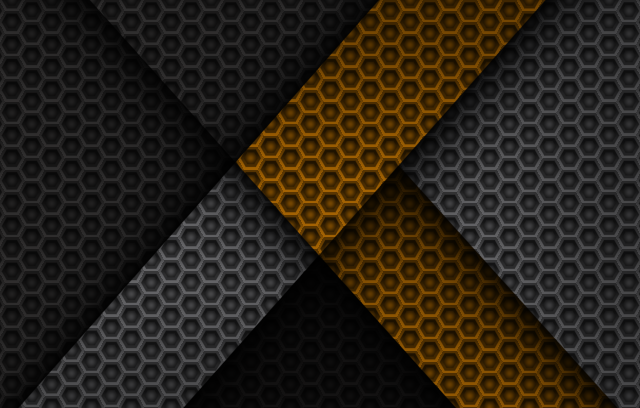
Write a WebGL 2 fragment shader that draws this background.

```glsl
#version 300 es
precision highp float;
// Crossing dark, silver and amber panels embossed with a hexagonal grid.

uniform vec2 u_resolution;
out vec4 fragColor;

const vec2 CELL = vec2(0.0976, 0.0555);
const vec2 GRID_ORIGIN = vec2(0.761, 0.529);
const vec3 CHARCOAL = vec3(0.185, 0.18, 0.18);
const vec3 SILVER = vec3(0.40, 0.40, 0.41);
const vec3 AMBER = vec3(0.64, 0.385, 0.01);
const vec3 COAL = vec3(0.085, 0.08, 0.08);

// Signed distance to a line given by its x at the top and bottom, positive to the right
float lineSide(vec2 p, float topX, float bottomX) {
    float run = topX - bottomX;
    return (p.x - bottomX - run * p.y) / sqrt(1.0 + run * run);
}

// Flat-topped hexagon distance with the given apothem
float hexDistance(vec2 p, float apothem) {
    p = abs(p);
    return max(p.y, dot(p, vec2(0.8660254, 0.5))) - apothem;
}

// Offset from the nearest centre of two interleaved grids
vec2 hexCell(vec2 p) {
    vec2 a = (fract(p / CELL + 0.5) - 0.5) * CELL;
    vec2 b = (fract(p / CELL) - 0.5) * CELL;
    return dot(a, a) < dot(b, b) ? a : b;
}

float inside(float dist, float blur) {
    return 1.0 - smoothstep(-blur, blur, dist);
}

float shade(float dist, float width, float strength) {
    return 1.0 - strength * exp(-max(dist, 0.0) / width);
}

// Brightness of the raised frame, sloped walls and glowing floor
float hexRelief(vec2 p, float blur) {
    vec2 q = hexCell(p);
    float height = q.y / CELL.y;
    float frame = mix(1.0, 0.55, smoothstep(-0.4, 0.45, height));
    float wall = mix(0.46, 0.20, smoothstep(-0.2, 0.25, height));
    float ground = mix(0.72, 0.30, smoothstep(0.0, 0.017, length(q)));
    float relief = mix(frame, wall, inside(hexDistance(q, 0.0215), blur));
    return mix(relief, ground, inside(hexDistance(q, 0.0145), blur));
}

void main() {
    vec2 p = gl_FragCoord.xy / u_resolution.y;
    float blur = 0.8 / u_resolution.y;

    // Diagonal seams between panels
    float falling = lineSide(p, 0.220, 1.118);
    float risingLeft = lineSide(p, 0.929, 0.045);
    float risingRight = lineSide(p, 1.337, 0.449);
    float fallingRight = lineSide(p, 0.611, 1.514);

    // Panel colours with the shadows cast on them
    vec3 left = CHARCOAL * shade(-falling, 0.07, 0.85) * shade(-risingLeft, 0.05, 0.9);
    vec3 top = CHARCOAL * shade(-risingLeft, 0.06, 0.85);
    vec3 band = AMBER * (1.0 - 0.3 * smoothstep(0.5, 1.0, p.y));
    vec3 strip = SILVER * shade(-falling, 0.06, 0.85)
               * mix(0.75, 1.0, smoothstep(0.0, 0.35, p.y));
    vec3 bottom = COAL * shade(-falling, 0.07, 0.9) * shade(risingRight, 0.07, 0.9);
    vec3 lower = AMBER * 0.9 * shade(risingRight, 0.06, 0.8)
               * shade(-fallingRight, 0.07, 0.85);
    vec3 right = SILVER * shade(risingRight, 0.07, 0.9)
               * (1.0 - 0.3 * smoothstep(1.1, 1.57, p.x));

    // Layer the panels on both sides of the main seam
    float west = inside(risingLeft, blur);
    float east = inside(-risingRight, blur);
    vec3 below = mix(mix(strip, left, west), bottom, east);
    vec3 eastColor = mix(lower, right, inside(-fallingRight, blur));
    vec3 above = mix(mix(band, top, west), eastColor, east);
    vec3 color = mix(below, above, inside(-falling, blur));

    color *= hexRelief(p - GRID_ORIGIN, blur);
    fragColor = vec4(color, 1.0);
}
```
